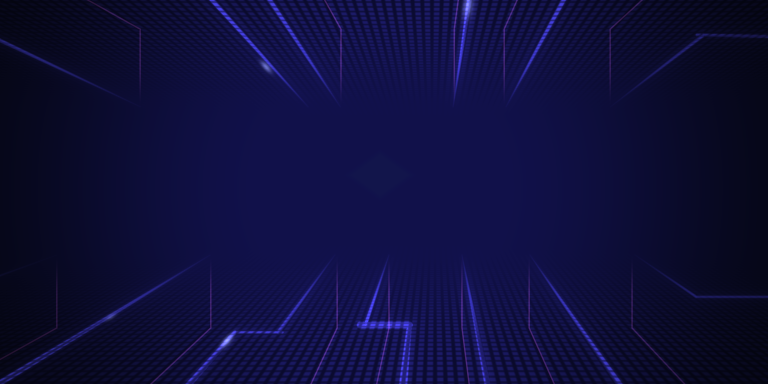
Write a WebGL 2 fragment shader that draws this background.

```glsl
#version 300 es
precision highp float;
// Dark blue stage between a dotted floor and a dotted ceiling, each in perspective.
// Both planes project their dots around a vanishing point; tapered beams and thin
// violet rails run along rays from the same points, over a soft central glow.
uniform vec2 u_resolution;
out vec4 outColor;

struct Plane { vec2 vanish; float horizon; };
const Plane FLOOR = Plane(vec2(1.133, 0.693), 0.336);
const Plane CEILING = Plane(vec2(1.125, 0.362), 0.722);
const vec3 EDGE = vec3(0.019, 0.024, 0.082);
const vec3 CORE = vec3(0.066, 0.066, 0.292);
const vec3 DOT = vec3(0.14, 0.13, 0.46);
const vec3 BEAM = vec3(0.22, 0.20, 0.68);
const vec3 RAIL = vec3(0.34, 0.14, 0.34);
const vec3 SPARK = vec3(0.48, 0.52, 0.68);

// Radial beams: x at the horizon, y of the near end, strength
const vec3 BEAMS[13] = vec3[13](
  vec3(0.148, 0.20, 0.2), vec3(0.547, -0.05, 0.6), vec3(0.872, 0.135, 0.6),
  vec3(1.013, 0.154, 0.9), vec3(1.203, -0.05, 0.75), vec3(1.380, -0.05, 0.65),
  vec3(1.654, 0.227, 0.4), vec3(0.365, 1.05, 0.5), vec3(0.802, 1.05, 0.75),
  vec3(0.886, 1.05, 0.65), vec3(1.180, 1.05, 0.9), vec3(1.318, 1.05, 0.7),
  vec3(1.590, 0.909, 0.4));
// Side steps of the bent beams: both ends, then strength and width
const vec4 STEPS[6] = vec4[6](
  vec4(0.735, 0.135, 0.612, 0.135), vec4(0.612, 0.135, 0.475, -0.02),
  vec4(0.938, 0.154, 1.066, 0.154), vec4(1.066, 0.154, 1.048, -0.02),
  vec4(1.815, 0.227, 2.05, 0.227), vec4(1.815, 0.909, 2.05, 0.904));
const vec2 STEP_STYLE[6] = vec2[6](vec2(0.6, 0.6), vec2(0.75, 1.0),
  vec2(0.75, 2.2), vec2(0.85, 1.5), vec2(0.35, 1.0), vec2(0.35, 0.7));
const float RAILS[12] = float[12](0.148, 0.549, 0.878, 1.013, 1.203, 1.378, 1.646,
  0.365, 0.888, 1.183, 1.313, 1.589);

float segment(vec2 p, vec2 a, vec2 b) {
  vec2 pa = p - a, ba = b - a;
  return length(pa - ba * clamp(dot(pa, ba) / dot(ba, ba), 0.0, 1.0));
}

// Repeating bar that settles to its mean when too fine to resolve
float bars(float x, float duty) {
  float w = fwidth(x);
  float tri = abs(fract(x) - 0.5) * 2.0;
  float bar = 1.0 - smoothstep(duty - w - 0.15, duty + w + 0.15, tri);
  return mix(bar, duty, smoothstep(0.3, 0.75, w));
}

float dots(vec2 p, Plane plane) {
  vec2 d = p - plane.vanish;
  float dy = max(abs(d.y), 0.2);
  return bars(d.x / dy * 25.0, 0.6) * mix(0.25, 1.0, bars(31.0 / dy, 0.6));
}

// Point at height y on the ray from the vanishing point through a
vec2 along(vec2 a, vec2 vanish, float y) {
  return vanish + (a - vanish) * (y - vanish.y) / (a.y - vanish.y);
}

// Light strip that widens and brightens with depth below its horizon
float beam(vec2 p, vec2 a, vec2 b, float depth, float scale, float dotMask, float px) {
  float d = segment(p, a, b);
  float width = 0.001 + 0.019 * depth * scale;
  float core = 1.0 - smoothstep(width - px, width + px, d);
  float dashed = mix(1.0, 0.35 + 0.8 * dotMask, smoothstep(0.08, 0.25, depth));
  return (core * dashed + 0.18 * exp(-d * 65.0)) * smoothstep(-0.03, 0.14, depth);
}

// Thin line: vertical from the horizon, then bent outward
float rail(vec2 p, float x, float horizon, float bend, vec2 target, float px) {
  vec2 knee = vec2(x, bend);
  vec2 tip = along(knee, target, bend > horizon ? 1.05 : -0.05);
  float d = min(segment(p, vec2(x, horizon), knee), segment(p, knee, tip));
  return 1.0 - smoothstep(0.0, 0.001 + px, d);
}

float spark(vec2 p, vec2 center, vec2 axis, float size) {
  vec2 d = p - center, n = normalize(axis);
  vec2 q = vec2(dot(d, n) * 0.4, dot(d, vec2(-n.y, n.x)));
  return exp(-dot(q, q) / (size * size));
}

void main() {
  vec2 p = gl_FragCoord.xy / u_resolution.y;
  float px = 1.0 / u_resolution.y;
  // Central glow with dim sides and a faint diamond
  float light = 1.0 - smoothstep(0.28, 1.16, length((p - vec2(0.99, 0.51)) / vec2(1.0, 1.05)));
  vec3 color = mix(EDGE, CORE, light);
  vec2 q = abs(p - vec2(0.99, 0.544));
  color += vec3(0.004, 0.018, 0.004) * (1.0 - smoothstep(0.7, 1.1, q.x / 0.09 + q.y / 0.065));
  // Dotted plane on this half of the canvas
  bool upper = p.y > 0.53;
  float depth = upper ? p.y - CEILING.horizon : FLOOR.horizon - p.y;
  float mask = upper ? dots(p, CEILING) : dots(p, FLOOR);
  float near = smoothstep(-0.03, 0.27, depth);
  float spread = exp(-pow(abs(p.x - 1.03) / 0.8, 2.0));
  color *= 1.0 - 0.3 * near;
  color += DOT * spread * mask * near * 0.48;
  // Beams along the rays, with their side steps
  float glow = 0.0;
  for (int i = 0; i < 13; i++) {
    vec3 b = BEAMS[i];
    Plane plane = FLOOR;
    if (b.y > 0.5) plane = CEILING;
    vec2 a = vec2(b.x, plane.horizon);
    glow = max(glow, b.z * beam(p, a, along(a, plane.vanish, b.y), depth, 1.0, mask, px));
  }
  for (int i = 0; i < 6; i++) {
    vec4 s = STEPS[i];
    glow = max(glow, STEP_STYLE[i].x * beam(p, s.xy, s.zw, depth, STEP_STYLE[i].y, mask, px));
  }
  color += BEAM * glow * 0.9;
  // Violet rails
  float rails = 0.0;
  for (int i = 0; i < 12; i++)
    rails = max(rails, i < 7 ? rail(p, RAILS[i], FLOOR.horizon, 0.146, FLOOR.vanish, px)
      : rail(p, RAILS[i], CEILING.horizon, 0.924, vec2(1.125, 0.5), px));
  color += RAIL * rails * smoothstep(0.0, 0.12, depth) * (0.35 + 0.35 * light);
  // Bright sparks on the beams
  float sparks = 0.7 * spark(p, vec2(0.693, 0.826), vec2(-0.92, 1.0), 0.007);
  sparks += 0.8 * spark(p, vec2(0.591, 0.112), vec2(0.9, 1.0), 0.008);
  sparks += 0.3 * spark(p, vec2(0.288, 0.174), vec2(1.64, 1.0), 0.006);
  sparks += 0.6 * spark(p, vec2(1.219, 0.985), vec2(0.16, 1.0), 0.012);
  outColor = vec4(color + SPARK * sparks, 1.0);
}
```
